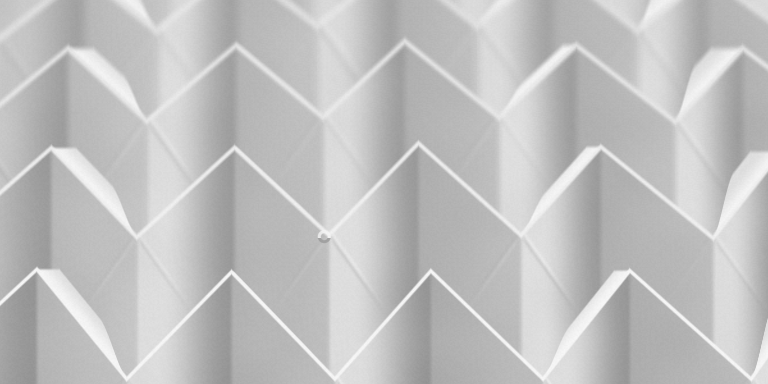
Reproduce this pattern procedurally as a Shadertoy shader.

```glsl
// Rows of pleated white paper: zigzag ridges receding upward with perspective.
// Each row is painted back to front as a ridge height made of peaks and valleys,
// with shaded facets, bright cut edges, faint creases and growing depth blur.

#define ROWS 5
#define LIT 0.87          // light facet, at the valley fold
#define SHADE 0.59        // darkest tone, beside the peak fold
#define DIM 0.67          // facet turned away from the light
#define EDGE 0.96         // cut paper edge
#define EDGE_WIDTH 0.0045
#define BLUR_FRONT 0.003
#define BLUR_GROWTH 0.0018
#define LIP 0.13          // visible back of the pleats toward the sides
#define CREASE 0.09
#define JITTER 0.012
#define GRAIN 0.022

float hash(vec2 p) {
    return fract(sin(dot(p, vec2(127.1, 311.7))) * 43758.545);
}

float noise(vec2 p) {
    vec2 i = floor(p), f = fract(p);
    f = f * f * (3.0 - 2.0 * f);
    return mix(mix(hash(i), hash(i + vec2(1, 0)), f.x),
               mix(hash(i + vec2(0, 1)), hash(i + vec2(1, 1)), f.x), f.y);
}

// The ridge sags toward both sides, more in the distance
float sag(float x, float r) {
    return 0.012 * r * (x - 1.05) * (x - 1.05);
}

vec2 peakAt(float i, float r) {
    float x = 0.609 + 0.005 * r + i * (0.516 - 0.044 * r + 0.0026 * r * r);
    vec2 wobble = vec2(hash(vec2(i, r)), hash(vec2(r + 9.0, i))) - 0.5;
    return vec2(x, 0.297 + 0.3555 * r - 0.03 * r * r - sag(x, r)) + JITTER * wobble;
}

vec2 valleyAt(float i, float r) {
    float x = 0.872 - 0.0156 * r + i * (0.542 - 0.0417 * r);
    return vec2(x, 0.013 + 0.409 * r - 0.0339 * r * r - sag(x, r));
}

// Thin diagonal fold starting at a valley and fading out downward
float crease(vec2 q, float width) {
    float d = (q.y + 1.4 * q.x) / 1.72;
    float line = exp(-d * d / (width * width)) - 0.6 * exp(-pow((d - 1.8 * width) / width, 2.0));
    return line * smoothstep(0.0, 0.015, q.x) * (1.0 - smoothstep(0.06, 0.16, q.x));
}

float paintRow(float tone, vec2 p, float r) {
    float blur = max(BLUR_FRONT + BLUR_GROWTH * r * r * 0.8, 0.8 / iResolution.y);
    float first = valleyAt(0.0, r).x, pitch = valleyAt(1.0, r).x - first;
    float i = floor((p.x - first) / pitch) + 1.0;
    vec2 left = valleyAt(i - 1.0, r), right = valleyAt(i, r), peak = peakAt(i, r);

    // Ridge height: u runs from valley (0) to peak (1)
    bool rising = p.x < peak.x;
    vec2 foot = rising ? left : right;
    float u = (p.x - foot.x) / (peak.x - foot.x);
    float ridge = mix(foot.y, peak.y, u);
    float slope = (peak.y - foot.y) / (peak.x - foot.x);
    float toDistance = inversesqrt(1.0 + slope * slope);
    float d = (ridge - p.y) * toDistance;

    // Back side of the pleat, seen above the ridge away from the centre
    float aside = rising ? peak.x - 1.25 : 0.65 - peak.x;
    float lip = LIP * max(aside, 0.0) * smoothstep(0.0, 0.3, u);
    float top = min(ridge + lip, max(peak.y, ridge));
    float lipTone = mix(EDGE, 0.87, smoothstep(0.0, 0.08, p.y - ridge));
    tone = mix(tone, lipTone, smoothstep(-blur, blur, (top - p.y) * toDistance));

    // Facets: light fading into the peak fold, then an even dim side
    float lit = mix(mix(0.77, LIT, smoothstep(0.0, 0.45, p.x)), SHADE,
                    smoothstep(0.25, 1.0, rising ? u : 1.0));
    float dim = DIM + 0.07 * (1.0 - (rising ? 1.0 : u)) + 0.04 * max(1.0 - p.x, 0.0);
    float soft = 0.004 + 1.2 * blur;
    float face = mix(lit, dim, smoothstep(-soft, soft, p.x - peak.x));
    float fold = min(p.x - left.x, right.x - p.x);
    face = mix(0.79, face, smoothstep(-0.3 * soft, soft, fold));
    face = mix(face, 0.8, 0.07 * r);

    // Wear: creases of uneven strength and mottled paper
    float wear = CREASE * (1.0 - 0.22 * r);
    float width = 0.003 + 0.5 * blur;
    face -= wear * (0.3 + 0.7 * hash(vec2(i, r + 3.0))) * crease(p - left, width);
    face += 0.4 * wear * hash(vec2(i + 5.0, r)) * crease(vec2(right.x - p.x, p.y - right.y), width);
    face += 0.025 * (noise(p * 9.0 + r * 7.0) - 0.5);
    tone = mix(tone, face, smoothstep(-blur, blur, d));

    // Bright cut edge along the ridge
    float halfWidth = EDGE_WIDTH + 0.0008 * r;
    float line = 1.0 - smoothstep(halfWidth - blur, halfWidth + blur, abs(d));
    tone = mix(tone, EDGE - 0.02 * r, line * (1.0 - 0.1 * r));

    // One small curl of torn paper at a valley of the second row
    if (r == 1.0) {
        vec2 q = p - valleyAt(0.0, r) + vec2(0.012, 0.004);
        float ring = 1.0 - smoothstep(0.002, 0.006, abs(length(q) - 0.013));
        tone = mix(tone, q.y > -0.004 ? EDGE : 0.6, 0.8 * ring);
    }
    return tone;
}

void mainImage(out vec4 fragColor, in vec2 fragCoord) {
    vec2 p = fragCoord / iResolution.y;
    float tone = 0.8;
    for (int k = ROWS - 1; k >= 0; k--) tone = paintRow(tone, p, float(k));
    tone += GRAIN * (noise(p * 300.0) - 0.5);
    fragColor = vec4(vec3(clamp(tone, 0.0, 1.0)), 1.0);
}
```
